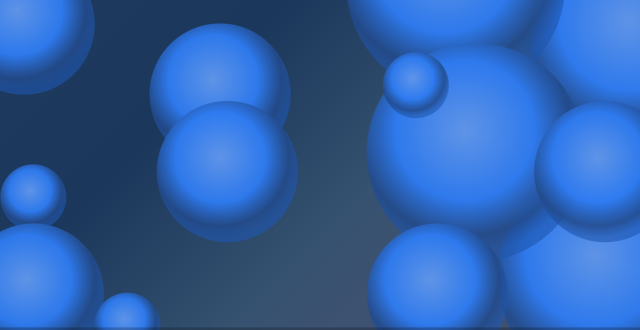
Give the GLSL for this background, as a WebGL 2 fragment shader.

```glsl
#version 300 es
precision highp float;

uniform vec2 u_resolution;
out vec4 fragColor;

// Backdrop colours, from upper left to lower right
const vec3 SKY_START = vec3(0.118, 0.228, 0.368);
const vec3 SKY_DEEP  = vec3(0.106, 0.216, 0.358);
const vec3 SKY_TEAL  = vec3(0.210, 0.322, 0.438);
const vec3 SKY_SLATE = vec3(0.240, 0.318, 0.440);
const vec3 SKY_STOPS = vec3(0.88, 1.70, 2.00);

// Sphere colours, alpha in w, from highlight to rim
const vec4 GLOW  = vec4(0.375, 0.585, 0.915, 0.98);
const vec4 BODY  = vec4(0.180, 0.480, 0.940, 0.97);
const vec4 SHADE = vec4(0.135, 0.292, 0.545, 0.88);
const vec4 RIM   = vec4(0.120, 0.340, 0.690, 0.62);
const vec3 SHADE_STOPS = vec3(0.64, 0.97, 1.14);
const vec2 LIGHT_OFFSET = vec2(-0.10, 0.20);

// Thin dark strip along the floor
const float FLOOR_HEIGHT = 0.008;
const float FLOOR_DARKEN = 0.22;

// Three sphere sizes, in canvas heights
const float BIG = 0.331;
const float MID = 0.214;
const float TINY = 0.100;

// Spheres from back to front: centre and radius
const int COUNT = 13;
const vec3 SPHERES[COUNT] = vec3[COUNT](
  vec3(1.939, 0.871, BIG),
  vec3(1.381, 1.045, BIG),
  vec3(1.838, 0.159, BIG),
  vec3(1.442, 0.538, BIG),
  vec3(1.260, 0.742, TINY),
  vec3(1.833, 0.480, MID),
  vec3(1.326, 0.109, MID),
  vec3(0.073, 0.927, MID),
  vec3(0.667, 0.715, MID),
  vec3(0.689, 0.480, MID),
  vec3(0.101, 0.402, TINY),
  vec3(0.101, 0.109, MID),
  vec3(0.386, 0.013, TINY)
);

float ramp(float a, float b, float x) {
  return clamp((x - a) / (b - a), 0.0, 1.0);
}

vec3 backdrop(vec2 p) {
  float t = p.x + 1.0 - p.y;
  vec3 color = mix(SKY_START, SKY_DEEP, ramp(0.0, SKY_STOPS.x, t));
  color = mix(color, SKY_TEAL, ramp(SKY_STOPS.x, SKY_STOPS.y, t));
  return mix(color, SKY_SLATE, ramp(SKY_STOPS.y, SKY_STOPS.z, t));
}

// Off-centre radial shading; t is the distance from the highlight in radii
vec4 sphereShade(float t) {
  vec4 color = mix(GLOW, BODY, ramp(0.0, SHADE_STOPS.x, t));
  color = mix(color, SHADE, ramp(SHADE_STOPS.x, SHADE_STOPS.y, t));
  return mix(color, RIM, ramp(SHADE_STOPS.y, SHADE_STOPS.z, t));
}

void main() {
  vec2 p = gl_FragCoord.xy / u_resolution.y;
  float pixel = 1.0 / u_resolution.y;
  vec3 color = backdrop(p);

  // Layer the translucent spheres
  for (int i = 0; i < COUNT; i++) {
    vec3 ball = SPHERES[i];
    vec2 offset = p - ball.xy;
    float edge = length(offset) - ball.z;
    float cover = 1.0 - smoothstep(-0.75 * pixel, 0.75 * pixel, edge);
    vec4 shade = sphereShade(length(offset / ball.z - LIGHT_OFFSET));
    color = mix(color, shade.rgb, shade.a * cover);
  }

  // Floor strip
  float strip = 1.0 - smoothstep(FLOOR_HEIGHT - pixel, FLOOR_HEIGHT + pixel, p.y);
  color *= 1.0 - FLOOR_DARKEN * strip;

  fragColor = vec4(color, 1.0);
}
```
